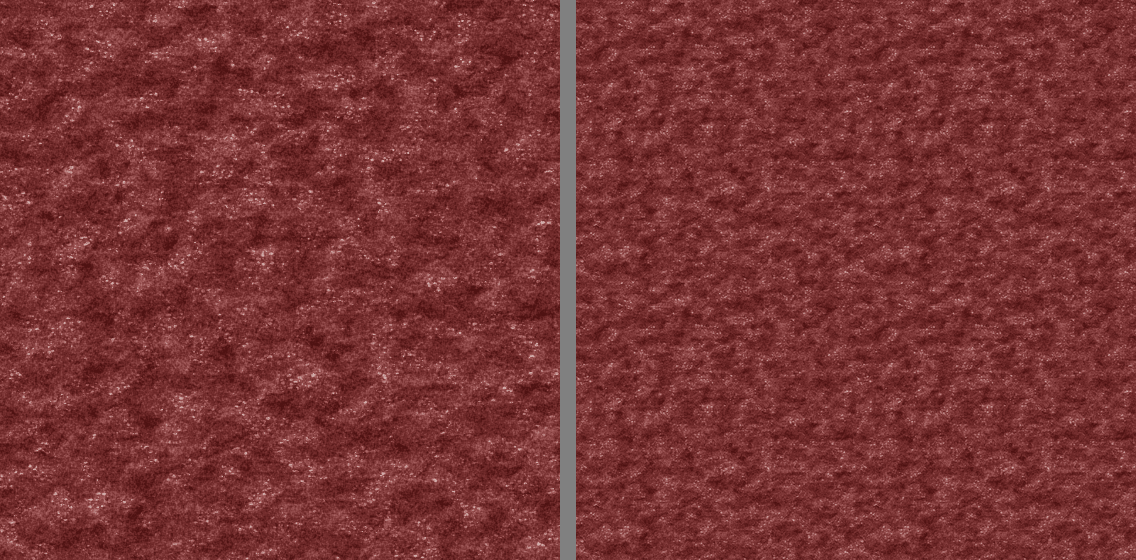
Left, the tile; right, the same tile 2 across and 2 down.
Reproduce this texture procedurally as a WebGL 2 fragment shader.

```glsl
#version 300 es
precision highp float;

uniform vec2 u_resolution;
out vec4 fragColor;

float hash(vec2 p) {
    return fract(sin(dot(p, vec2(127.1, 311.7))) * 43758.5453);
}

vec2 hash2(vec2 p) {
    return vec2(hash(p), hash(p + 57.3));
}

// Slope contribution of one wrapped lattice corner
float corner(vec2 cell, vec2 offset, vec2 period, float seed) {
    float angle = 6.28318 * hash(mod(cell, period) + seed);
    return dot(vec2(cos(angle), sin(angle)), offset);
}

// Gradient noise that repeats once over the unit square
float noise(vec2 uv, vec2 period, float seed) {
    vec2 p = uv * period;
    vec2 i = floor(p);
    vec2 f = p - i;
    vec2 s = f * f * f * (f * (f * 6.0 - 15.0) + 10.0);
    vec2 e = vec2(1.0, 0.0);
    float low = mix(corner(i, f, period, seed), corner(i + e.xy, f - e.xy, period, seed), s.x);
    float high = mix(corner(i + e.yx, f - e.yx, period, seed), corner(i + e.xx, f - e.xx, period, seed), s.x);
    return mix(low, high, s.y);
}

float fbm(vec2 uv, vec2 period, float seed) {
    float sum = 0.0;
    float amplitude = 0.5;
    for (int i = 0; i < 5; i++) {
        sum += amplitude * noise(uv, period, seed + float(i) * 7.7);
        period *= 2.0;
        amplitude *= 0.58;
    }
    return sum;
}

// Tilted soft ellipses, one at most per wrapped cell; radius is in cells
float scatter(vec2 uv, vec2 grid, vec2 radius, float density, float core, float seed) {
    vec2 p = uv * grid;
    vec2 base = floor(p);
    float result = 0.0;
    for (int y = -1; y <= 1; y++) {
        for (int x = -1; x <= 1; x++) {
            vec2 cell = base + vec2(x, y);
            vec2 id = mod(cell, grid) + seed;
            vec2 d = p - cell - 0.1 - 0.8 * hash2(id);
            float tilt = 0.9 * (hash(id + 13.1) - 0.4);
            d = mat2(cos(tilt), -sin(tilt), sin(tilt), cos(tilt)) * d;
            float size = mix(0.6, 1.25, hash(id + 29.7));
            float shape = 1.0 - smoothstep(core, 1.0, length(d / (radius * size)));
            float strength = step(hash(id + 41.9), density) * mix(0.4, 1.0, hash(id + 71.3));
            result = max(result, shape * strength);
        }
    }
    return result;
}

// Red ramp from deep hollow to pale glint
vec3 ramp(float tone) {
    vec3 color = mix(vec3(0.31, 0.07, 0.07), vec3(0.46, 0.18, 0.18), smoothstep(0.26, 0.48, tone));
    color = mix(color, vec3(0.65, 0.37, 0.37), clamp((tone - 0.46) / 0.19, 0.0, 1.0));
    return mix(color, vec3(0.82, 0.68, 0.67), clamp((tone - 0.65) / 0.17, 0.0, 1.0));
}

void main() {
    vec2 uv = gl_FragCoord.xy / u_resolution;

    // Ragged domain for the crust
    vec2 bend = vec2(noise(uv, vec2(24.0), 3.0), noise(uv, vec2(28.0), 9.0));
    vec2 fray = vec2(noise(uv, vec2(80.0), 15.0), noise(uv, vec2(88.0), 21.0));
    vec2 warped = uv + 0.012 * bend + 0.005 * fray;

    // Relief lit from above
    vec2 period = vec2(14.0, 17.0);
    float height = fbm(warped, period, 31.0);
    float slope = height - fbm(warped + vec2(-0.002, 0.006), period, 31.0);
    float pits = scatter(warped, vec2(20.0, 22.0), vec2(0.42, 0.48), 0.55, 0.1, 83.0);

    // Crumbs and sharp grain
    float crumbs = noise(uv, vec2(86.0, 112.0), 43.0);
    float grain = noise(uv, vec2(197.0), 47.0) + noise(uv, vec2(331.0), 53.0);

    // Glints gathered in patches
    float patches = smoothstep(-0.1, 0.3, noise(warped, vec2(21.0, 27.0), 61.0) + 0.8 * height + slope);
    patches *= 1.0 - 0.8 * pits;
    float flakes = scatter(uv + 0.002 * fray, vec2(88.0, 122.0), vec2(0.42, 0.36), 0.62, 0.45, 97.0);
    float specks = scatter(uv, vec2(160.0, 170.0), vec2(0.34), 0.42, 0.35, 113.0);

    float tone = 0.462 + 0.25 * height + 0.42 * slope - 0.105 * pits;
    tone += 0.055 * crumbs + 0.125 * grain;
    tone += 0.25 * flakes * patches + specks * mix(0.06, 0.2, patches);
    fragColor = vec4(ramp(tone), 1.0);
}
```
